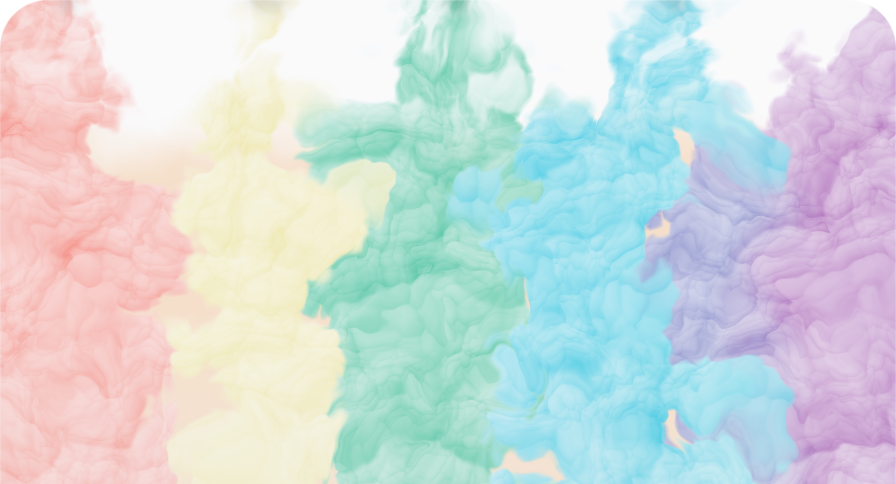
A WebGL 2 fragment shader for this background:

```glsl
#version 300 es
precision highp float;

uniform vec2 u_resolution;
out vec4 fragColor;

const vec3 WHITE = vec3(0.98, 0.98, 0.985);
const vec3 PINK = vec3(0.97, 0.78, 0.765);
const vec3 CREAM = vec3(0.955, 0.94, 0.815);
const vec3 MINT = vec3(0.635, 0.87, 0.80);
const vec3 CYAN = vec3(0.60, 0.88, 0.935);
const vec3 LILAC = vec3(0.83, 0.70, 0.855);
const vec3 PERIWINKLE = vec3(0.73, 0.745, 0.88);
const vec2 LIGHT = vec2(-0.45, -0.9);

vec2 hash22(vec2 p) {
  vec3 a = fract(p.xyx * vec3(0.1031, 0.1030, 0.0973));
  a += dot(a, a.yzx + 33.33);
  return fract((a.xx + a.yz) * a.zy);
}

float noise(vec2 p) {
  vec2 i = floor(p), f = fract(p);
  f = f * f * (3.0 - 2.0 * f);
  float a = mix(hash22(i).x, hash22(i + vec2(1, 0)).x, f.x);
  float b = mix(hash22(i + vec2(0, 1)).x, hash22(i + 1.0).x, f.x);
  return mix(a, b, f.y);
}

float fbm(vec2 p) {
  float sum = 0.0, amp = 0.5;
  for (int i = 0; i < 4; i++) {
    sum += amp * noise(p);
    p = mat2(1.6, 1.2, -1.2, 1.6) * p + 7.3;
    amp *= 0.5;
  }
  return sum;
}

// Rounded cells: slope in xy, height in z
vec3 billow(vec2 p) {
  vec2 cell = floor(p);
  vec4 sum = vec4(0.0);
  for (int j = -1; j <= 1; j++)
    for (int i = -1; i <= 1; i++) {
      vec2 id = cell + vec2(i, j);
      vec2 d = p - id - 0.1 - 0.8 * hash22(id + 40.0);
      float d2 = dot(d, d);
      sum += exp(-22.0 * d2) * vec4(d, 1.0 - d2, 1.0);
    }
  return sum.xyz / max(sum.w, 1e-9);
}

float relief(vec3 b) {
  return 0.7 * dot(b.xy, LIGHT) + 0.9 * (b.z - 0.84);
}

// Smooth curve through four heights: 0, 0.2, 0.5 and 1
float profile(float v, vec4 k) {
  float x = mix(k.x, k.y, smoothstep(0.0, 0.2, v));
  x = mix(x, k.z, smoothstep(0.2, 0.5, v));
  return mix(x, k.w, smoothstep(0.5, 1.0, v));
}

// One column of ink between two edge profiles
vec3 plume(vec3 base, vec2 q, vec4 left, vec4 right, vec3 tint, float soft, float wispy, float seed) {
  vec3 large = billow(q * 6.5 + seed);
  vec3 small = billow(q * 14.0 + 0.7 * large.xy + seed * 1.7);
  vec3 tiny = billow(q * 30.0 + small.xy + seed * 2.3);
  float d = max(profile(q.y, left) - q.x, q.x - profile(q.y, right));
  d -= 0.26 * (large.z - 0.84) + 0.09 * (small.z - 0.84);
  float top = 1.0 - smoothstep(0.1, 0.36, q.y);
  float fade = soft * mix(0.5, 1.3, top);
  float cover = 1.0 - smoothstep(-fade, 0.2 * fade, d);
  float strand = abs(fbm(q * vec2(9.0, 6.0) + seed) - 0.47);
  cover *= 1.0 - wispy * top * smoothstep(0.02, 0.13, strand);
  float thread = abs(fbm(q * vec2(13.0, 9.0) + seed * 3.0) - 0.47);
  float tone = 0.62 * relief(large) + 0.44 * relief(small) + 0.24 * relief(tiny);
  tone += 0.22 * wispy * top * (1.0 - smoothstep(0.0, 0.035, thread));
  tone += 0.16 * smoothstep(-0.05, 0.0, d);
  return mix(base, mix(tint, WHITE, tone), cover);
}

// A large single lobe with fine folds that melts away underneath
vec3 lobe(vec3 base, vec2 q, vec3 shape, vec3 tint) {
  vec2 n = (q - shape.xy) / shape.z;
  float r = length(n) - 0.5 * (billow(q * 13.0 + shape.x).z - 0.84);
  float cover = 1.0 - smoothstep(0.88, 1.0, r);
  cover *= 1.0 - smoothstep(-0.1, 0.85, n.y);
  float tone = 0.02 + 0.2 * dot(n, LIGHT) + 0.45 * relief(billow(q * 18.0 + shape.x));
  return mix(base, mix(tint, WHITE, tone), cover * 0.85);
}

vec3 hueAt(float x) {
  vec3 c = mix(PINK, CREAM, step(0.33, x));
  c = mix(c, MINT, step(0.79, x));
  c = mix(c, CYAN, step(0.92, x));
  return mix(c, LILAC, step(1.66, x));
}

void main() {
  vec2 p = gl_FragCoord.xy / u_resolution.y;
  float width = u_resolution.x / u_resolution.y;
  vec2 s = vec2(p.x * 1.855 / width, 1.0 - p.y);
  vec2 q = s + 0.19 * (vec2(fbm(s * 5.0), fbm(s * 5.0 + 17.0)) - 0.47);
  q += 0.035 * (vec2(fbm(q * 15.0 + 5.0), fbm(q * 15.0 + 31.0)) - 0.47);

  // Pale haze, then the plumes from back to front
  vec3 col = mix(WHITE, mix(CREAM, PINK, 0.4), smoothstep(0.2, 0.38, q.y));
  col = plume(col, q, vec4(-0.4), vec4(0.18, 0.27, 0.40, 0.38), PINK, 0.06, 0.5, 3.0);
  col = plume(col, q, vec4(0.80, 0.66, 0.60, 0.60), vec4(1.05, 1.17, 1.12, 1.16), MINT, 0.05, 0.8, 11.0);
  col = plume(col, q, vec4(0.49, 0.35, 0.39, 0.39), vec4(0.58, 0.66, 0.73, 0.69), CREAM, 0.08, 0.4, 23.0);
  float blue = (1.0 - smoothstep(1.48, 1.68, q.x)) * smoothstep(0.22, 0.4, q.y);
  vec3 violet = mix(LILAC, PERIWINKLE, blue);
  col = plume(col, q, vec4(1.69, 1.57, 1.26, 1.26), vec4(2.3), violet, 0.05, 0.3, 37.0);
  col = plume(col, q, vec4(1.32, 1.09, 1.00, 1.05), vec4(1.45, 1.54, 1.37, 1.58), CYAN, 0.05, 0.75, 51.0);

  // Dominant lobes
  vec3 lobes[10] = vec3[10](vec3(0.72, 0.44, 0.08), vec3(0.83, 0.69, 0.11),
    vec3(1.00, 0.41, 0.085), vec3(1.07, 0.57, 0.08), vec3(1.32, 0.66, 0.11),
    vec3(1.54, 0.31, 0.075), vec3(0.46, 0.94, 0.09), vec3(0.19, 0.66, 0.11),
    vec3(1.75, 0.63, 0.11), vec3(1.53, 0.88, 0.10));
  for (int i = 0; i < 10; i++) col = lobe(col, q, lobes[i], hueAt(lobes[i].x));

  // Dense ink where each stream enters, and a pale veil near the floor
  float stream = (fract((q.x - 0.097) / 0.4275 + 0.5) - 0.5) * 0.4275;
  col *= 1.0 - 0.1 * exp(-900.0 * stream * stream - 1200.0 * s.y * s.y);
  col = mix(col, WHITE * 0.95, 0.2 * smoothstep(0.6, 1.0, s.y));

  // Rounded upper corners
  float radius = 0.1;
  vec2 corner = max(vec2(abs(p.x - 0.5 * width) - 0.5 * width, -s.y) + radius, 0.0);
  float aa = 1.0 / u_resolution.y;
  col = mix(col, vec3(1.0), smoothstep(-aa, aa, length(corner) - radius));
  fragColor = vec4(clamp(col, 0.0, 1.0), 1.0);
}
```
